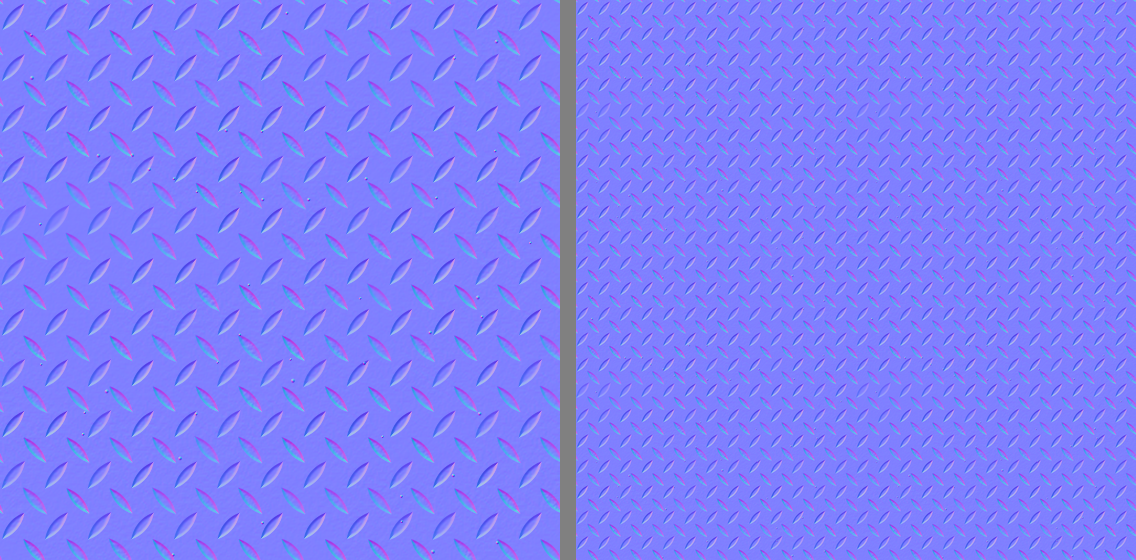
Left, the tile; right, the same tile 2 across and 2 down.
Give the GLSL for this texture map, as a Shadertoy shader.

```glsl
#define REPEATS vec2(13.0, 11.0)
#define HALF_LENGTH 0.0292
#define HALF_WIDTH 0.0078
#define TREAD_HEIGHT 0.0029
#define EDGE_SOFTNESS 0.0011
#define GRAIN_HEIGHT 0.00022
#define PIT_GRID 24.0
#define PIT_CHANCE 0.07
#define PIT_DEPTH 0.0022
#define WORN_CENTER vec2(0.11, 0.61)
#define WORN_RADIUS vec2(0.15, 0.08)

float hash(vec2 p) {
    vec3 q = fract(p.xyx * 0.1031);
    q += dot(q, q.yzx + 33.33);
    return fract((q.x + q.y) * q.z);
}

// Value noise that wraps after one canvas
float noise(vec2 uv, float period) {
    vec2 p = uv * period;
    vec2 i = floor(p), f = p - i;
    f = f * f * f * (f * (f * 6.0 - 15.0) + 10.0);
    vec2 a = mod(i, period), b = mod(i + 1.0, period);
    return mix(mix(hash(a), hash(vec2(b.x, a.y)), f.x),
               mix(hash(vec2(a.x, b.y)), hash(b), f.x), f.y);
}

// Lens bounded by two arcs, long axis along y
float lensDistance(vec2 p) {
    float radius = (HALF_LENGTH * HALF_LENGTH + HALF_WIDTH * HALF_WIDTH) / (2.0 * HALF_WIDTH);
    return length(vec2(abs(p.x) + radius - HALF_WIDTH, p.y)) - radius;
}

float wornPatch(vec2 uv) {
    vec2 d = (fract(uv - WORN_CENTER + 0.5) - 0.5) / WORN_RADIUS;
    return exp(-dot(d, d) * 1.5);
}

// One family of raised treads: x is the relief, y the coverage
vec2 treads(vec2 uv, vec2 center, float angle, float seed) {
    vec2 p = uv * REPEATS - center + 0.5;
    vec2 id = mod(floor(p), REPEATS);
    vec2 local = (fract(p) - 0.5) / REPEATS;
    vec2 along = vec2(cos(angle), sin(angle));
    local = vec2(dot(local, vec2(along.y, -along.x)), dot(local, along));

    float variation = hash(id + seed);
    float worn = wornPatch((id + center) / REPEATS);
    float softness = EDGE_SOFTNESS + 0.0016 * variation * variation + 0.0025 * worn;
    float rise = TREAD_HEIGHT * mix(1.12, 0.8, variation) * (1.0 - 0.35 * worn);

    // Steep rim, nearly flat crown
    float t = clamp((softness - lensDistance(local)) / (HALF_WIDTH + softness), 0.0, 1.0);
    t = 1.0 - (1.0 - t) * (1.0 - t);
    t = t * t * (3.0 - 2.0 * t);
    return vec2(rise * t, t * hash(id + seed + 17.0) * (1.0 - worn));
}

// Sparse round dents
float pits(vec2 uv) {
    vec2 p = uv * PIT_GRID;
    vec2 id = mod(floor(p), PIT_GRID);
    vec2 center = 0.2 + 0.6 * vec2(hash(id + 41.0), hash(id + 73.0));
    float radius = mix(0.05, 0.1, hash(id + 29.0));
    float present = step(hash(id + 5.0), PIT_CHANCE);
    return present * smoothstep(radius, 0.0, length(fract(p) - center));
}

float height(vec2 uv) {
    vec2 rising = treads(uv, vec2(0.31, 0.67), radians(50.0), 3.0);
    vec2 falling = treads(uv, vec2(0.81, 0.16), radians(132.0), 61.0);

    // Cast grain, rougher on the falling treads
    float patchiness = mix(0.45, 1.2, noise(uv, 9.0)) * (1.0 - 0.6 * wornPatch(uv));
    float grain = 0.6 * noise(uv, 256.0) + 0.7 * noise(uv, 150.0) + 0.6 * noise(uv, 61.0);
    float roughness = patchiness + 0.7 * rising.y + 2.6 * falling.y;

    return rising.x + falling.x + GRAIN_HEIGHT * grain * roughness - PIT_DEPTH * pits(uv);
}

void mainImage(out vec4 fragColor, in vec2 fragCoord) {
    vec2 uv = fragCoord / iResolution.xy;
    vec2 e = vec2(max(0.0009, 0.5 / iResolution.y), 0.0);
    vec2 slope = vec2(height(uv + e.xy) - height(uv - e.xy),
                      height(uv + e.yx) - height(uv - e.yx)) / (2.0 * e.x);

    // Normal encoded with green pointing down
    vec3 normal = normalize(vec3(-slope.x, slope.y, 1.0));
    fragColor = vec4(0.5 + 0.5 * normal, 1.0);
}
```
